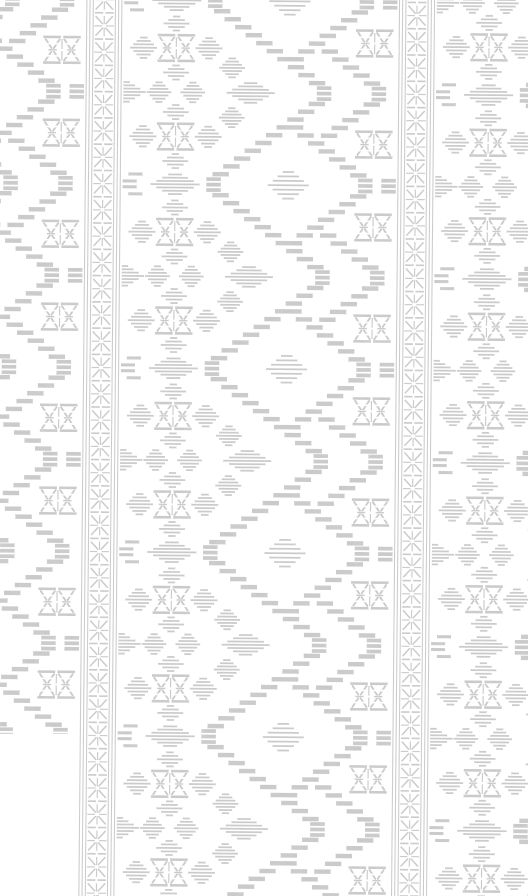
Give the GLSL for this pattern, as a Shadertoy shader.

```glsl
const float CANVAS = 768.0;          // design units over the canvas height
const vec2 REPEAT = vec2(268.0, 157.7);
const float HALF_ROW = 0.5 * REPEAT.y;
const float TILT = 0.009;
const float BAND_EDGE = 16.0;
const vec3 PAPER = vec3(1.0);
const vec3 INK = vec3(0.79);

float hash(vec2 p) {
    vec3 q = fract(vec3(p.xyx) * 0.1031);
    q += dot(q, q.yzx + 33.33);
    return fract((q.x + q.y) * q.z);
}

float box(vec2 p, vec2 halfSize) {
    vec2 d = abs(p) - halfSize;
    return length(max(d, 0.0)) + min(max(d.x, d.y), 0.0);
}

float segment(vec2 p, vec2 a, vec2 b, float radius) {
    vec2 ab = b - a;
    float t = clamp(dot(p - a, ab) / dot(ab, ab), 0.0, 1.0);
    return length(p - a - ab * t) - radius;
}

// Horizontal stitches whose length shrinks away from the centre row
float diamond(vec2 p, float halfWidth, float rows, float pitch) {
    float row = clamp(round(p.y / pitch), -rows, rows);
    float reach = halfWidth * (1.0 - 0.72 * abs(row) / rows);
    return box(p - vec2(0.0, row * pitch), vec2(reach, 0.75));
}

// Equal bars laid along a diagonal
float staircase(vec2 p, vec2 start, vec2 stride, float count) {
    float k = clamp(round((p.y - start.y) / stride.y), 0.0, count - 1.0);
    return box(p - start - k * stride, vec2(7.0, 1.9));
}

// Three bars closing the turn of a zigzag
float stack(vec2 p) {
    p.y -= 4.7 * clamp(round(p.y / 4.7), -1.0, 1.0);
    return box(p, vec2(6.2, 1.6));
}

// Two crossed cells between an upper and a lower rail
float crossedBox(vec2 p) {
    vec2 q = abs(p);
    float rails = box(q - vec2(8.5, 11.0), vec2(7.5, 1.1));
    float spine = box(q - vec2(0.0, 5.0), vec2(0.5, 4.0));
    vec2 cell = vec2(abs(q.x - 8.0), q.y);
    float arms = segment(cell, vec2(1.0, 1.5), vec2(6.0, 9.0), 0.8);
    arms = max(arms, 0.8 - abs(cell.y - 5.2));
    return min(min(rails, spine), min(arms, box(cell, vec2(3.5, 0.6))));
}

float borderBand(vec2 p) {
    float x = abs(p.x);
    float lines = min(abs(x - 9.5), min(abs(x - 12.3), abs(x - 15.0))) - 0.45;
    float pitch = REPEAT.y / 7.0;
    vec2 q = vec2(x, abs(p.y - pitch * round(p.y / pitch)));
    float star = segment(q, vec2(1.5, 2.0), vec2(7.0, 8.0), 0.65);
    star = min(star, box(q - vec2(0.0, 5.0), vec2(0.5, 3.5)));
    star = min(star, box(q - vec2(5.0, 0.0), vec2(3.2, 0.5)));
    star = min(star, box(q - vec2(4.5, 0.5 * pitch), vec2(3.5, 0.7)));
    return min(lines, star);
}

float flowerColumn(vec2 p) {
    vec2 q = vec2(abs(p.x - 62.0), p.y);
    vec2 star = q - vec2(0.0, 40.9);
    float d = crossedBox(star);
    d = min(d, diamond(star - vec2(28.0, 0.0), 11.5, 3.0, 2.9));
    d = min(d, diamond(vec2(star.x, abs(star.y) - 21.0), 11.0, 2.0, 3.0));
    d = min(d, diamond(q, 21.0, 3.0, 2.8));
    d = min(d, diamond(q - vec2(14.5, HALF_ROW), 10.5, 3.0, 2.8));
    // Side bars and half diamonds against the band
    float halves = diamond(p - vec2(17.0, HALF_ROW), 19.0, 3.0, 2.8);
    d = min(d, max(halves, 17.0 - p.x));
    d = min(d, box(p - vec2(23.0, 2.5), vec2(6.0, 1.3)));
    return min(d, box(p - vec2(28.0, 8.5), vec2(6.0, 1.3)));
}

float zigzagPanel(vec2 p) {
    vec2 stride = vec2(9.1, 6.77);
    float d = staircase(p, vec2(101.0, 9.0), stride, 10.0);
    d = min(d, staircase(p, vec2(219.0, 9.0), stride * vec2(-1.0, 1.0), 7.0));
    d = min(d, staircase(p, vec2(230.0, HALF_ROW - 9.0), -stride, 5.0));
    vec2 turn = p - vec2(0.0, HALF_ROW);
    d = min(d, min(stack(p - vec2(95.0, 0.0)), stack(turn - vec2(189.0, 0.0))));
    d = min(d, min(stack(p - vec2(225.0, 0.0)), stack(turn - vec2(236.0, 0.0))));
    d = min(d, stack(p - vec2(245.0, 0.0)));
    d = min(d, diamond(p - vec2(159.0, 0.0), 17.5, 3.0, 3.8));
    d = min(d, diamond(turn - vec2(126.0, 0.0), 20.5, 3.0, 2.8));
    d = min(d, diamond(p - vec2(110.0, 57.5), 11.0, 3.0, 2.7));
    return min(d, crossedBox(p - vec2(232.0, 35.5)));
}

void mainImage(out vec4 fragColor, in vec2 fragCoord) {
    float unit = CANVAS / iResolution.y;
    vec2 page = vec2(fragCoord.x, iResolution.y - fragCoord.y) * unit;
    vec2 cloth = page + TILT * vec2(page.y, -page.x);

    // Half-drop repeat, mirrored about each row
    float column = floor((cloth.x - 89.5 + BAND_EDGE) / REPEAT.x);
    vec2 p = cloth - vec2(89.5 + column * REPEAT.x, 156.6 + column * HALF_ROW);
    float row = round(p.y / REPEAT.y);
    p.y -= row * REPEAT.y;
    vec2 folded = vec2(p.x, abs(p.y));

    float motifs = min(flowerColumn(folded), zigzagPanel(folded));
    // The left panel stops short of the lower edge
    if (column < 0.0) motifs = max(motifs, page.y - 629.0);
    float d = p.x < BAND_EDGE ? borderBand(p) : motifs;

    float coverage = clamp(0.5 - d / unit, 0.0, 1.0);
    float fade = 0.94 + 0.06 * hash(floor(cloth / 7.0) + 17.0);
    fragColor = vec4(mix(PAPER, INK, coverage * fade), 1.0);
}
```
